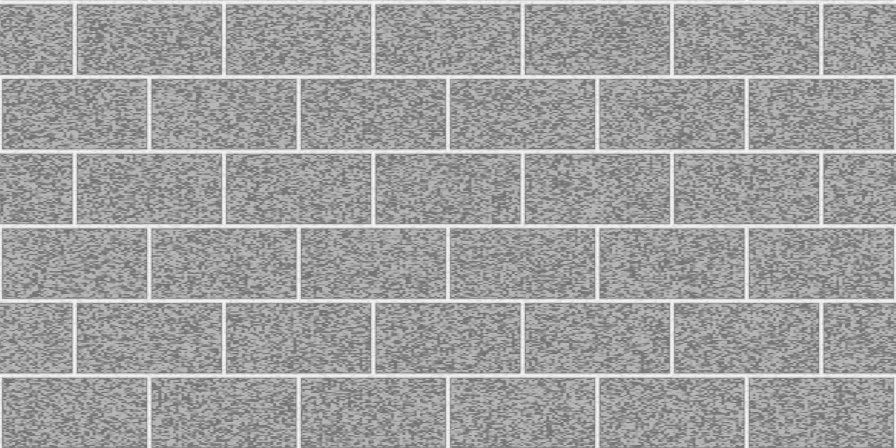
This texture is drawn by a Shadertoy shader. Its source:

```glsl
// Grey speckled block wall in running bond with pale mortar joints.
#define COLUMNS 6.0
#define ROWS 6.0
#define JOINT 0.060
#define CORNER 0.008
#define EDGE_WIDTH 0.010
#define GRAIN_SCALE vec2(26.0, 52.0)
#define STONE_LIGHT vec3(0.715)
#define STONE_DARK vec3(0.455)
#define MORTAR_LIGHT vec3(0.945)
#define MORTAR_DARK vec3(0.80)
#define BLOCK_VARIATION 0.006

// Sine-free hash from a lattice point to 0..1
float hash(vec2 cell) {
    uvec2 n = uvec2(ivec2(cell)) * uvec2(1597334673u, 3812015801u);
    uint h = (n.x ^ n.y) * 1597334673u;
    h = (h ^ (h >> 16u)) * 2246822519u;
    return float((h ^ (h >> 13u)) & 65535u) / 65535.0;
}

// Smooth value noise
float valueNoise(vec2 p) {
    vec2 cell = floor(p);
    vec2 f = fract(p);
    f = f * f * (3.0 - 2.0 * f);
    float low = mix(hash(cell), hash(cell + vec2(1.0, 0.0)), f.x);
    float high = mix(hash(cell + vec2(0.0, 1.0)), hash(cell + 1.0), f.x);
    return mix(low, high, f.y);
}

float roundedBox(vec2 p, vec2 halfSize, float radius) {
    vec2 q = abs(p) - halfSize + radius;
    return length(max(q, 0.0)) + min(max(q.x, q.y), 0.0) - radius;
}

void mainImage(out vec4 fragColor, in vec2 fragCoord) {
    // One unit is a course height; each block is two units wide
    vec2 blockSize = vec2(2.0, 1.0);
    vec2 p = fragCoord / iResolution.xy * vec2(COLUMNS, ROWS) * blockSize;
    float pixel = ROWS / iResolution.y;

    // Running bond: alternate courses shift by half a block
    vec2 wall = p + vec2(0.0, 0.5 * JOINT);
    float course = floor(wall.y);
    wall.x += mod(course, 2.0) * 0.5 * blockSize.x;
    vec2 blockId = floor(wall / blockSize);
    vec2 local = wall - (blockId + 0.5) * blockSize;
    float d = roundedBox(local, 0.5 * (blockSize - JOINT), CORNER);

    // Stone with fine horizontal flecks and a thin dark rim
    float grain = valueNoise(p * GRAIN_SCALE + 17.3);
    vec3 stone = mix(STONE_LIGHT, STONE_DARK, smoothstep(0.16, 0.92, grain));
    stone += (hash(blockId + 71.0) - 0.5) * BLOCK_VARIATION;
    float rim = smoothstep(-EDGE_WIDTH - pixel, -EDGE_WIDTH + 0.5 * pixel, d);
    stone = mix(stone, STONE_DARK, 0.5 * rim);

    // Mortar is brightest along its centre, with faint speckling
    float centre = smoothstep(0.0, 0.45 * JOINT, d);
    float speckle = valueNoise(p * GRAIN_SCALE + 211.7);
    vec3 mortar = mix(MORTAR_DARK, MORTAR_LIGHT, 0.15 + 0.85 * centre);
    mortar -= 0.06 * smoothstep(0.5, 0.9, speckle);

    float joint = smoothstep(-0.6 * pixel, 0.6 * pixel, d);
    fragColor = vec4(mix(stone, mortar, joint), 1.0);
}
```
